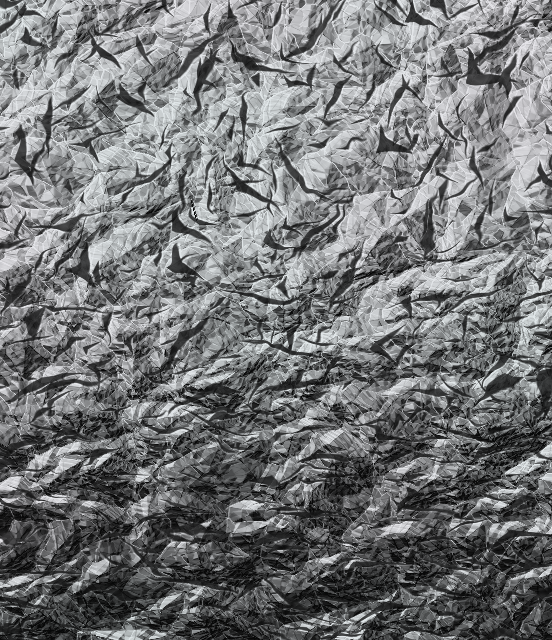
This texture is drawn by a WebGL 2 fragment shader. Its source:

```glsl
#version 300 es
precision highp float;

uniform vec2 u_resolution;
out vec4 fragColor;

const float TAU = 6.28319;

float hash(vec2 p) {
    return fract(sin(dot(p, vec2(127.1, 311.7))) * 43758.5453);
}

vec2 hash2(vec2 p) {
    return vec2(hash(p), hash(p + 57.3));
}

mat2 rotation(float angle) {
    float c = cos(angle), s = sin(angle);
    return mat2(c, -s, s, c);
}

float noise(vec2 p) {
    vec2 cell = floor(p), f = fract(p);
    f = f * f * (3.0 - 2.0 * f);
    return mix(mix(hash(cell), hash(cell + vec2(1, 0)), f.x),
               mix(hash(cell + vec2(0, 1)), hash(cell + 1.0), f.x), f.y);
}

vec2 warp(vec2 p, float frequency, float amount) {
    vec2 q = p * frequency;
    return p + amount * (vec2(noise(q), noise(q + 31.7)) - 0.5);
}

// Lower envelope of scattered five-sided pyramids: flat facets, sharp folds
float facets(vec2 p) {
    vec2 cell = floor(p);
    float lowest = 9.0;
    for (int y = -1; y <= 1; y++)
    for (int x = -1; x <= 1; x++) {
        vec2 id = cell + vec2(x, y);
        vec2 seed = hash2(id);
        vec2 q = p - id - 0.1 - 0.8 * seed;
        float pyramid = 0.0;
        for (int side = 0; side < 5; side++) {
            float k = float(side);
            float jitter = fract(seed.x * 17.3 + k * 0.618);
            float slope = mix(0.75, 1.3, fract(seed.y * 23.7 + k * 0.377));
            float angle = TAU * (k + 0.6 * jitter + seed.y * 5.0) / 5.0;
            pyramid = max(pyramid, slope * dot(q, vec2(cos(angle), sin(angle))));
        }
        lowest = min(lowest, pyramid);
    }
    return lowest;
}

// Crumpled relief: finer folds kink wherever they cross the coarser ones
float relief(vec2 p, float roughness) {
    p = warp(warp(p, 7.0, 0.03), 23.0, 0.008);
    float height = 0.0, frequency = 7.0, slope = 0.7;
    for (int octave = 0; octave < 4; octave++) {
        float k = float(octave);
        vec2 kink = 0.7 * height * vec2(cos(2.0 * k), sin(2.0 * k));
        vec2 q = rotation(0.5 + 1.1 * k) * (p + kink) * frequency + 13.7 * k;
        height += slope * facets(q) / frequency;
        frequency *= 2.05;
        slope *= octave == 0 ? 1.0 : roughness;
    }
    return height;
}

// Wedge-shaped folds: x is the shadowed side, y the glint on the fold line
vec2 creases(vec2 p, float scale, float seed) {
    vec2 q = p * scale, cell = floor(q), result = vec2(0.0);
    float blur = 0.0014 * scale;
    for (int y = -1; y <= 1; y++)
    for (int x = -1; x <= 1; x++) {
        vec2 id = cell + vec2(x, y);
        vec2 r = hash2(id + seed), s = hash2(id + seed + 91.0);
        vec2 center = id + r;
        float upright = smoothstep(0.1, 0.7, center.y / scale);
        float angle = (s.x - 0.5) * mix(1.3, 2.6, upright) + 1.3 * upright;
        vec2 local = rotation(angle) * (q - center);
        float t = local.x / mix(0.25, 0.68, s.y);
        float peak = 1.2 * (r.x - 0.5);
        float taper = min((1.0 + t) / (1.0 + peak), (1.0 - t) / (1.0 - peak));
        float width = mix(0.06, 0.24, r.y * s.x + 0.3 * r.x) * max(taper, 0.0);
        float side = local.y + (s.x - 0.5) * 0.35 * abs(t - peak);
        float inside = smoothstep(0.0, 0.1, taper);
        float hollow = smoothstep(blur, -blur, abs(side - 0.5 * width) - 0.5 * width);
        float rim = smoothstep(1.6 * blur, 0.0, abs(side + 1.5 * blur));
        result = max(result, inside * vec2(hollow, rim));
    }
    return result;
}

void main() {
    vec2 uv = gl_FragCoord.xy / u_resolution.y;
    float depth = 1.0 - uv.y;
    vec2 p = uv - vec2(0.0, 0.25 * depth * depth);

    // Slope and curvature of the sheet
    float roughness = mix(0.5, 0.8, noise(p * 6.0 + 4.0));
    float e = 0.0016;
    float right = relief(p + vec2(e, 0.0), roughness);
    float left = relief(p - vec2(e, 0.0), roughness);
    float above = relief(p + vec2(0.0, e), roughness);
    float below = relief(p - vec2(0.0, e), roughness);
    vec2 slope = vec2(right - left, above - below) / (2.0 * e);
    float curvature = (right + left + above + below - 4.0 * relief(p, roughness)) / e;

    // Metallic response, darkening toward the bottom
    vec2 light = normalize(mix(vec2(-0.4, 0.9), vec2(-0.8, 0.55), uv.y));
    float reflection = 1.6 * (noise(slope * 1.6 + 40.0) - 0.5);
    float bias = mix(-0.6, 0.6, smoothstep(-0.05, 0.8, uv.y));
    float facing = 0.65 * dot(slope, light) + reflection + bias;
    float tone = mix(0.08, 0.83, smoothstep(-1.5, 1.4, facing));
    tone -= 0.1 * clamp(curvature, -1.5, 1.5);

    // Deep folds and bright rims
    vec2 bent = warp(warp(p, 22.0, 0.02), 55.0, 0.009);
    vec2 fold = max(creases(bent, 9.0, 3.0), creases(bent, 17.0, 41.0));
    float sheen = 0.04 + 0.1 * noise(bent * vec2(60.0, 80.0)) + 0.12 * tone;
    tone += 0.14 * fold.y;
    tone = mix(tone, sheen, 0.92 * fold.x);

    // Fine grain and a faint cool tint
    tone += 0.05 * (noise(p * 130.0) - 0.5);
    vec3 tint = mix(vec3(0.995, 0.99, 1.01), vec3(0.97, 1.005, 1.01), noise(p * 5.0));
    fragColor = vec4(clamp(tone, 0.03, 0.9) * tint, 1.0);
}
```
